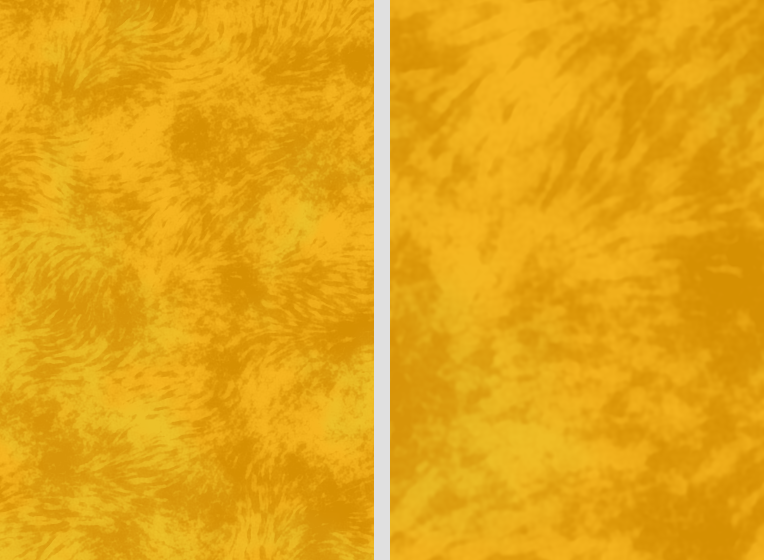
Left, the full canvas; right, a detail of the centre.
Write a WebGL 2 fragment shader that draws this texture.

```glsl
#version 300 es
precision highp float;
// Golden sponged and brushed paint: ragged blotches broken into crisp flecks
// and short bristle marks. The marks are gradient noise averaged along a turning
// brush direction; the tone is coloured by an orange and a yellow ramp.

uniform vec2 u_resolution;
out vec4 fragColor;

const int STREAK_STEPS = 9;

const vec3 ORANGE_DARK  = vec3(0.842, 0.570, 0.015);
const vec3 ORANGE_LIGHT = vec3(0.957, 0.705, 0.120);
const vec3 YELLOW_DARK  = vec3(0.848, 0.592, 0.045);
const vec3 YELLOW_LIGHT = vec3(0.920, 0.748, 0.155);

// Integer hash of a lattice cell, returned as a unit gradient.
vec2 cellGradient(vec2 cell) {
    uvec2 k = uvec2(ivec2(cell));
    uint h = k.x * 1597334677u ^ k.y * 3812015801u;
    h = (h ^ (h >> 15)) * 2246822519u;
    h ^= h >> 13;
    float angle = float(h & 65535u) * (6.2831853 / 65536.0);
    return vec2(cos(angle), sin(angle));
}

float gradientNoise(vec2 p) {
    vec2 cell = floor(p);
    vec2 f = p - cell;
    vec2 w = f * f * f * (f * (f * 6.0 - 15.0) + 10.0);
    vec2 e = vec2(1.0, 0.0);
    float a = dot(cellGradient(cell), f);
    float b = dot(cellGradient(cell + e.xy), f - e.xy);
    float c = dot(cellGradient(cell + e.yx), f - e.yx);
    float d = dot(cellGradient(cell + e.xx), f - e.xx);
    return mix(mix(a, b, w.x), mix(c, d, w.x), w.y);
}

float fractalNoise(vec2 p, int octaves, float gain) {
    mat2 turn = mat2(1.6, 1.2, -1.2, 1.6);
    float sum = 0.0, amplitude = 1.0;
    for (int i = 0; i < octaves; i++) {
        sum += amplitude * gradientNoise(p);
        p = turn * p + 17.3;
        amplitude *= gain;
    }
    return sum;
}

// Brush heading: mostly rising to the right, swinging from dab to dab.
vec2 brushDirection(vec2 p) {
    float angle = 0.6 + 2.2 * gradientNoise(p * 5.5 + 31.0);
    return vec2(cos(angle), sin(angle));
}

// Noise averaged along the brush heading gives short bristle marks.
float bristleMarks(vec2 p, vec2 direction, float markLength) {
    float sum = 0.0, total = 0.0;
    for (int i = 0; i < STREAK_STEPS; i++) {
        float t = float(i) / float(STREAK_STEPS - 1) - 0.5;
        float weight = 1.0 - 2.4 * t * t;
        vec2 q = p + direction * t * markLength;
        sum += weight * (gradientNoise(q * 80.0) + 0.9 * gradientNoise(q * 165.0 + 9.0));
        total += weight;
    }
    return sum / total;
}

vec3 paintColour(float tone, float yellowness) {
    vec3 orange = mix(ORANGE_DARK, ORANGE_LIGHT, tone);
    vec3 yellow = mix(YELLOW_DARK, YELLOW_LIGHT, tone);
    return mix(orange, yellow, yellowness);
}

void main() {
    vec2 p = gl_FragCoord.xy / u_resolution.y;
    vec2 direction = brushDirection(p);

    // Ragged blotches, torn at their rims by a fine warp
    vec2 tear = vec2(gradientNoise(p * 55.0 + 5.0), gradientNoise(p * 55.0 + 87.0));
    vec2 torn = p + 0.007 * tear;
    float blotches = fractalNoise(torn * 6.5 + 3.7, 5, 0.62);

    // Bristle marks come and go; sponge mottle fills the regions between
    float brushed = smoothstep(-0.25, 0.3, gradientNoise(p * 6.0 + 71.0));
    float marks = bristleMarks(p + 0.002 * tear, direction, 0.024);
    float mottle = fractalNoise(p * 52.0 + 13.0, 3, 0.8);
    float texture_ = mix(0.7, 1.9, brushed) * marks + mix(0.55, 0.3, brushed) * mottle;

    // Crisp flecks over the soft body of the paint, plus cloth grain
    float flecks = smoothstep(-0.34, 0.34, 0.02 + 0.75 * blotches + texture_);
    float grain = gradientNoise(p * 235.0 + 41.0);
    float tone = 0.5 + 0.48 * blotches + 0.58 * (flecks - 0.5) + 0.16 * grain;

    // Yellow gathers toward the lower left
    float lean = 0.20 - 0.50 * p.y - 0.30 * p.x;
    float yellowness = smoothstep(-0.22, 0.22, lean + 0.9 * fractalNoise(torn * 3.6 + 57.0, 4, 0.55));

    fragColor = vec4(paintColour(clamp(tone, -0.05, 1.05), yellowness), 1.0);
}
```
